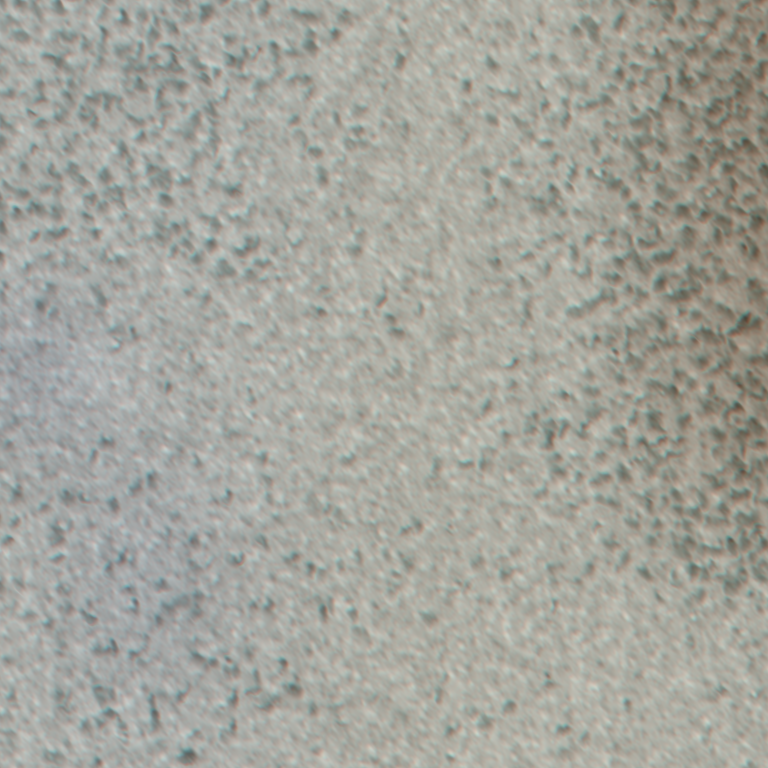
Reproduce this texture procedurally as a three.js fragment shader.

```glsl
varying vec2 vUv;

const vec3 STONE = vec3(0.674, 0.680, 0.660);
const vec3 PIT_DEPTH = vec3(0.27, 0.235, 0.235);
const vec3 EDGE_SHADE = vec3(0.10, 0.135, 0.155);
const vec3 COOL_STAIN = vec3(-0.050, -0.042, -0.012);
const vec3 WARM_STAIN = vec3(0.008, 0.000, -0.020);
const vec2 RED_FRINGE = vec2(-0.0020, 0.0026);
const vec2 BLUE_FRINGE = vec2(0.0006, -0.0005);
const float PIT_CELLS = 62.0;
const float GRAIN_CELLS = 112.0;
const float GRAIN_CONTRAST = 0.075;
const float MOTTLE_CONTRAST = 0.030;
const float DUST_CONTRAST = 0.030;
const float GRAIN_ANGLE = -0.75;

vec3 hash3(vec2 cell) {
  vec3 q = vec3(dot(cell, vec2(127.1, 311.7)),
                dot(cell, vec2(269.5, 183.3)),
                dot(cell, vec2(419.2, 371.9)));
  return fract(sin(q) * 43758.545);
}

mat2 rotation(float angle) {
  float c = cos(angle), s = sin(angle);
  return mat2(c, s, -s, c);
}

// Cellular grain: one light or dark soft blob per cell
float grain(vec2 p) {
  vec2 cell = floor(p);
  float sum = 0.0;
  for (int y = -1; y <= 1; y++) {
    for (int x = -1; x <= 1; x++) {
      vec2 id = cell + vec2(float(x), float(y));
      vec3 h = hash3(id);
      vec2 d = p - id - h.xy;
      float w = max(0.0, 1.0 - dot(d, d));
      sum += (2.0 * h.z - 1.0) * w * w * w;
    }
  }
  return sum;
}

// Scattered oval pits, present where the cell's hash is below density
float pits(vec2 p, float density) {
  vec2 cell = floor(p);
  float sum = 0.0;
  for (int y = -1; y <= 1; y++) {
    for (int x = -1; x <= 1; x++) {
      vec2 id = cell + vec2(float(x), float(y));
      vec3 h = hash3(id + 37.0);
      vec3 form = hash3(id + 91.0);
      vec2 d = rotation(form.x * 3.14159) * (p - id - h.xy);
      d *= vec2(1.0, 1.1 + 0.8 * form.y);
      float w = max(0.0, 1.0 - dot(d, d));
      float present = smoothstep(-0.04, 0.04, density - h.z);
      sum += present * (0.35 + 0.65 * form.z) * w * w * w;
    }
  }
  return 1.0 - exp(-1.25 * sum);
}

// Layered sines for slow, uneven drift
float drift(vec2 p) {
  float a = sin(p.x * 9.0 + 2.0 * sin(p.y * 7.0 + 1.0));
  float b = sin(p.y * 13.0 - p.x * 6.0 + 1.5 * sin(p.x * 15.0));
  float c = sin(p.x * 27.0 + p.y * 21.0 + 2.0 * sin(p.y * 19.0));
  return 0.45 * a + 0.35 * b + 0.2 * c;
}

float patchAt(vec2 p, vec2 centre, vec2 size) {
  vec2 d = (p - centre) / size;
  return exp(-dot(d, d));
}

// Pits crowd the upper left and the right, and thin out elsewhere
float pitDensity(vec2 p) {
  vec2 q = p + 0.035 * vec2(drift(p + 3.0), drift(p.yx + 5.0));
  float right = smoothstep(0.58, 0.88, q.x)
              * smoothstep(-0.06, 0.10, q.y + 0.53 * q.x - 0.73);
  float upperLeft = (1.0 - smoothstep(0.20, 0.62, q.x))
                  * smoothstep(0.58, 0.74, q.y);
  float lowerLeft = patchAt(q, vec2(0.20, 0.17), vec2(0.28, 0.16));
  return 0.05 + 0.58 * right + 0.42 * upperLeft + 0.20 * lowerLeft;
}

// Surface heights: x is the grain, y is the pit depth
vec2 surface(vec2 p, float density) {
  vec2 g = rotation(GRAIN_ANGLE) * p * vec2(1.0);
  g *= vec2(1.25, 0.85);
  float fine = grain(g * GRAIN_CELLS);
  float mottle = grain(p * GRAIN_CELLS * 0.52 + 17.0);
  float dust = grain(g * GRAIN_CELLS * 1.9 + 53.0);
  vec2 warped = p * PIT_CELLS + 0.35 * vec2(mottle, fine);
  float tone = GRAIN_CONTRAST * fine + MOTTLE_CONTRAST * mottle
             + DUST_CONTRAST * dust;
  return vec2(tone, pits(warped, density));
}

void main() {
  float density = pitDensity(vUv);
  vec2 r = surface(vUv - RED_FRINGE, density);
  vec2 g = surface(vUv, density);
  vec2 b = surface(vUv - BLUE_FRINGE, density);

  // Broad stains and the shaded right edge
  float wobble = drift(vUv);
  float cool = patchAt(vUv, vec2(0.04, 0.52), vec2(0.12, 0.13))
             + 0.8 * patchAt(vUv, vec2(0.18, 0.25), vec2(0.13, 0.18));
  float pale = patchAt(vUv, vec2(0.13, 0.51), vec2(0.05, 0.04));
  float shade = smoothstep(0.70, 1.05, vUv.x + 0.03 * wobble)
              * smoothstep(0.12, 0.55, vUv.y);
  vec3 color = STONE + COOL_STAIN * cool + 0.05 * pale + 0.010 * wobble;
  color += WARM_STAIN * smoothstep(0.2, 0.6, vUv.x) - EDGE_SHADE * shade;

  // Grain and pits with colour fringes
  color += vec3(r.x, g.x, b.x) - PIT_DEPTH * vec3(r.y, g.y, b.y);
  gl_FragColor = vec4(clamp(color, 0.0, 1.0), 1.0);
}
```
